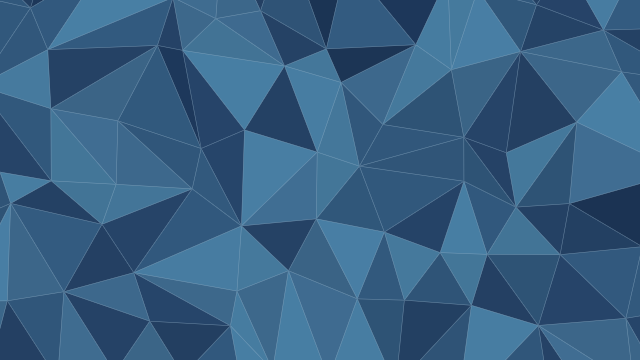
Write a Shadertoy shader that draws this background.

```glsl
const float CELLS_PER_HEIGHT = 5.4;
const float GRID_ANGLE = 0.22;
const float JITTER = 0.39;
const float LINE_HALF_WIDTH = 0.00075;
const float LINE_OPACITY = 0.6;
const vec3 LINE_COLOR = vec3(0.58, 0.70, 0.79);

vec2 hash2(vec2 p) {
    vec3 q = fract(p.xyx * vec3(0.1031, 0.1030, 0.0973));
    q += dot(q, q.yzx + 33.33);
    return fract((q.xx + q.yz) * q.zy);
}

float cross2(vec2 a, vec2 b) {
    return a.x * b.y - a.y * b.x;
}

// Grid corner moved at random around its place
vec2 gridVertex(vec2 id) {
    return id + JITTER * (2.0 * hash2(id + 57.0) - 1.0);
}

float doubleArea(vec2 a, vec2 b, vec2 c) {
    return cross2(b - a, c - a);
}

// Positive to the left of the edge from a to b
float edgeDistance(vec2 p, vec2 a, vec2 b) {
    return cross2(normalize(b - a), p - a);
}

// Positive inside a counter-clockwise triangle
float triangleDistance(vec2 p, vec2 a, vec2 b, vec2 c) {
    return min(edgeDistance(p, a, b), min(edgeDistance(p, b, c), edgeDistance(p, c, a)));
}

vec3 palette(float t) {
    if (t < 0.11) return vec3(0.11, 0.21, 0.34);
    if (t < 0.33) return vec3(0.145, 0.26, 0.40);
    if (t < 0.62) return vec3(0.19, 0.34, 0.48);
    if (t < 0.78) return vec3(0.24, 0.41, 0.55);
    return vec3(0.27, 0.475, 0.615);
}

// Evenly spread sequence, loosened by a hash, keeps the shares balanced
vec3 facetColor(vec2 id, float side) {
    vec2 h = hash2(id + 19.0 + 131.0 * side);
    float tone = fract(dot(vec3(id, side), vec3(0.819, 0.671, 0.55)) + 0.4 * h.x);
    return palette(tone) * mix(0.95, 1.05, h.y);
}

// Adds one antialiased facet: colour in rgb, coverage in a
void addFacet(inout vec4 sum, inout float inside, float dist, float pixel, vec3 color) {
    float coverage = clamp(0.5 + dist / pixel, 0.0, 1.0);
    sum += vec4(color, 1.0) * coverage;
    inside = max(inside, dist);
}

// Box-filtered line, fading rather than vanishing below a pixel
float lineCoverage(float dist, float halfWidth, float pixel) {
    vec2 ends = (vec2(halfWidth, -halfWidth) - dist) / pixel;
    ends = clamp(ends + 0.5, 0.0, 1.0);
    return ends.x - ends.y;
}

void mainImage(out vec4 fragColor, in vec2 fragCoord) {
    float pixel = CELLS_PER_HEIGHT / iResolution.y;
    float s = sin(GRID_ANGLE), k = cos(GRID_ANGLE);
    vec2 p = mat2(k, s, -s, k) * fragCoord * pixel + 20.0;

    vec4 sum = vec4(0.0);
    float inside = 0.0;
    for (int j = -1; j <= 1; j++) {
        for (int i = -1; i <= 1; i++) {
            vec2 id = floor(p) + vec2(i, j);
            vec2 a = gridVertex(id);
            vec2 b = gridVertex(id + vec2(1, 0));
            vec2 c = gridVertex(id + vec2(1, 1));
            vec2 d = gridVertex(id + vec2(0, 1));

            // Split along the diagonal that leaves the larger smallest facet
            float splitAC = min(doubleArea(a, b, c), doubleArea(a, c, d));
            float splitBD = min(doubleArea(a, b, d), doubleArea(b, c, d));
            bool useAC = splitAC > splitBD;
            float first = triangleDistance(p, a, b, useAC ? c : d);
            float second = triangleDistance(p, useAC ? a : b, c, d);
            addFacet(sum, inside, first, pixel, facetColor(id, 0.0));
            addFacet(sum, inside, second, pixel, facetColor(id, 1.0));
        }
    }

    // Hairline along every facet border
    vec3 color = sum.rgb / max(sum.a, 0.001);
    float line = lineCoverage(inside, LINE_HALF_WIDTH * CELLS_PER_HEIGHT, pixel);
    color = mix(color, LINE_COLOR, LINE_OPACITY * line);
    fragColor = vec4(color, 1.0);
}
```
